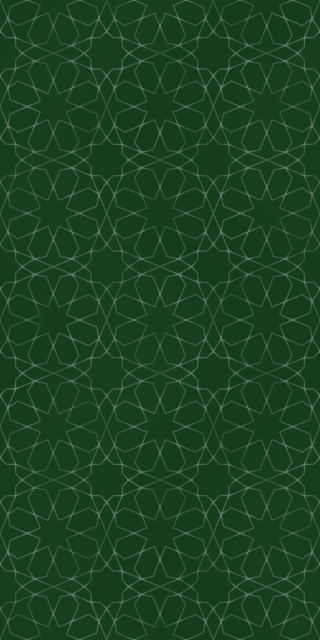
Reproduce this pattern procedurally as a WebGL 2 fragment shader.

```glsl
#version 300 es
precision highp float;
// Fine pale lattice of eight-petalled rosettes and eight-pointed stars on deep green.

#define REPEATS vec2(3.0, 6.0)
#define LINE_WIDTH 0.0082
#define STRENGTH 0.72
#define STAR_RADIUS 0.245
#define SHOULDER 0.4
#define FADE 0.4
#define NODE_GLOW 1.1
#define NODE_SIZE 0.034
#define MOTTLE 0.005
#define GROUND vec3(0.09, 0.24, 0.12)
#define THREAD vec3(0.36, 0.48, 0.39)

uniform vec2 u_resolution;
out vec4 fragColor;

const float SECTOR = 0.78539816;
const float OCTAGON_RADIUS = 0.5;

float segmentDistance(vec2 p, vec2 a, vec2 b) {
    vec2 ab = b - a;
    float t = clamp(dot(p - a, ab) / dot(ab, ab), 0.0, 1.0);
    return length(p - a - ab * t);
}

// Fold the plane onto half a petal, with the petal axis along +x.
vec2 foldPetal(vec2 p) {
    float angle = abs(mod(atan(p.y, p.x), SECTOR) - 0.5 * SECTOR);
    return length(p) * vec2(cos(angle), sin(angle));
}

// Coverage of a thin line, kept faint when narrower than one pixel.
float stroke(float dist, float pixel) {
    float halfWidth = 0.5 * LINE_WIDTH;
    float soft = 0.85 * pixel;
    float reach = 1.0 - smoothstep(max(halfWidth - soft, 0.0), halfWidth + soft, dist);
    return reach * min(1.0, LINE_WIDTH / pixel);
}

// Distance to the inner star and the petals growing out of it.
float petalDistance(vec2 q, vec2 starTip, float apothem) {
    vec2 valley = vec2(starTip.y * sqrt(2.0), 0.0);
    vec2 shoulder = vec2(SHOULDER, starTip.y);
    float d = segmentDistance(q, valley, starTip);
    d = min(d, segmentDistance(q, starTip, shoulder));
    return min(d, segmentDistance(q, shoulder, vec2(apothem, 0.0)));
}

// Distance to the corner star, whose points cross and run on to the petal tips.
float cornerDistance(vec2 c, float squareHalf, vec2 petalTip) {
    vec2 point = vec2(0.0, squareHalf * sqrt(2.0));
    vec2 notch = vec2(point.y - squareHalf, squareHalf);
    float d = segmentDistance(c, vec2(squareHalf), notch);
    d = min(d, segmentDistance(c, notch, point));
    return min(d, segmentDistance(c, point, petalTip));
}

// Soft highlight where lines meet.
float node(vec2 p, vec2 centre) {
    vec2 offset = (p - centre) / NODE_SIZE;
    return exp(-dot(offset, offset));
}

void main() {
    vec2 grid = gl_FragCoord.xy / u_resolution * REPEATS;
    float pixel = max(REPEATS.x / u_resolution.x, REPEATS.y / u_resolution.y);

    // Rosette centres lie mid-column, on whole rows.
    vec2 cell = fract(grid + vec2(0.0, 0.5)) - 0.5;
    vec2 q = foldPetal(cell);
    vec2 axis = vec2(cos(0.5 * SECTOR), sin(0.5 * SECTOR));
    vec2 starTip = STAR_RADIUS * axis;
    float apothem = OCTAGON_RADIUS * axis.x;

    // Fold the gap between four octagons onto one eighth.
    vec2 corner = 0.5 - abs(cell);
    corner = vec2(min(corner.x, corner.y), max(corner.x, corner.y));
    float squareHalf = 0.5 - OCTAGON_RADIUS * sqrt(0.5);
    vec2 petalTip = 0.5 - apothem * axis;

    float petals = stroke(petalDistance(q, starTip, apothem), pixel);
    float octagon = stroke(abs(q.x - apothem), pixel);
    float star = stroke(cornerDistance(corner, squareHalf, petalTip), pixel);

    // Overlapping strokes build up and brighten at the crossings.
    float ink = 1.0 - (1.0 - petals) * (1.0 - octagon) * (1.0 - star);
    float nodes = node(q, vec2(apothem, 0.0)) + node(q, starTip)
        + node(corner, vec2(squareHalf)) + node(corner, vec2(0.0, squareHalf * sqrt(2.0)));
    ink *= STRENGTH * (1.0 + NODE_GLOW * nodes);

    // Slow waves wear the lines unevenly and barely mottle the ground.
    float wave = sin(grid.x * 5.3 + sin(grid.y * 3.1)) * sin(grid.y * 4.7 + grid.x);
    ink *= 1.0 - FADE * (0.5 + 0.5 * wave);
    vec3 ground = GROUND + MOTTLE * sin(grid.x * 2.3 + 1.5 * sin(grid.y * 1.7));

    fragColor = vec4(mix(ground, THREAD, min(ink, 1.0)), 1.0);
}
```
